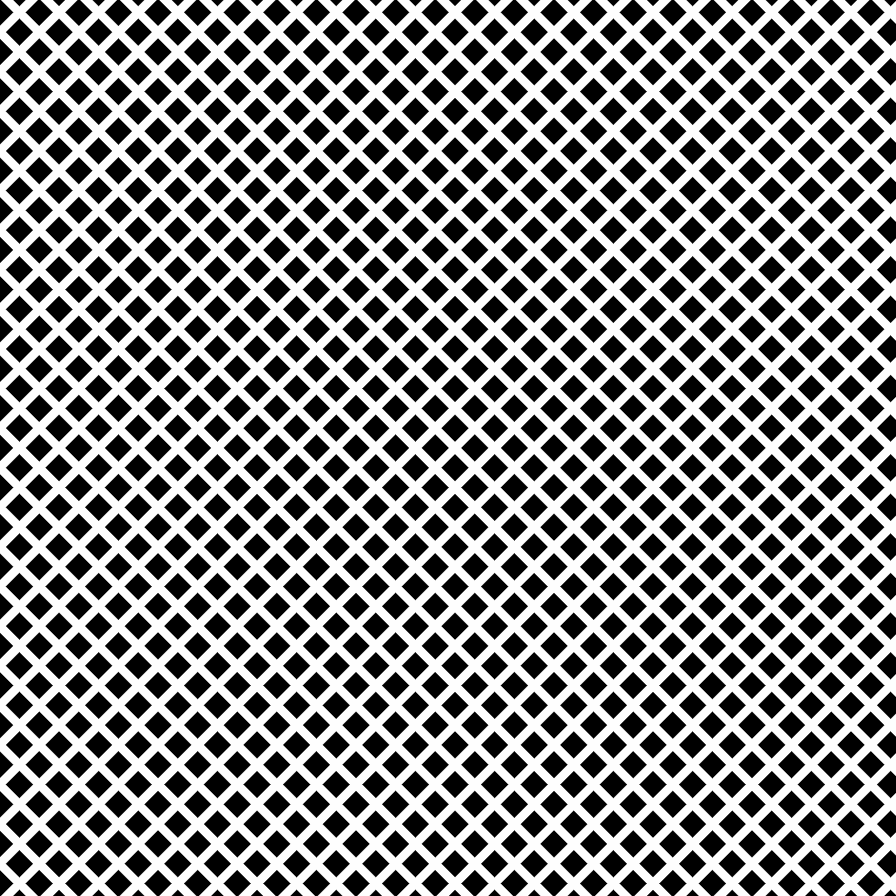
This pattern is drawn by a WebGL 2 fragment shader. Its source:

```glsl
#version 300 es
precision highp float;

uniform vec2 u_resolution;
out vec4 fragColor;

// Signed distance to an axis-aligned square centred on the origin
float squareDistance(vec2 p, float halfSide) {
    vec2 d = abs(p) - halfSide;
    return length(max(d, 0.0)) + min(max(d.x, d.y), 0.0);
}

void main() {
    float pixel = 1.0 / min(u_resolution.x, u_resolution.y);
    vec2 uv = gl_FragCoord.xy * pixel;

    // Diagonal axes, with a diamond centre near the upper left corner
    vec2 p = uv - vec2(-0.0004, 0.9862);
    vec2 diagonal = vec2(p.x + p.y, p.y - p.x) * inversesqrt(2.0);

    // 32 cells per canvas length along each diagonal
    vec2 cell = (fract(diagonal * 32.0 + 0.5) - 0.5) / 32.0;

    // Dark diamonds separated by a light lattice
    float distanceToEdge = squareDistance(cell, 0.6875 / 64.0);
    float lattice = clamp(distanceToEdge / pixel + 0.5, 0.0, 1.0);

    vec3 diamondBlack = vec3(0.0);
    vec3 latticeWhite = vec3(0.995);
    fragColor = vec4(mix(diamondBlack, latticeWhite, lattice), 1.0);
}
```
